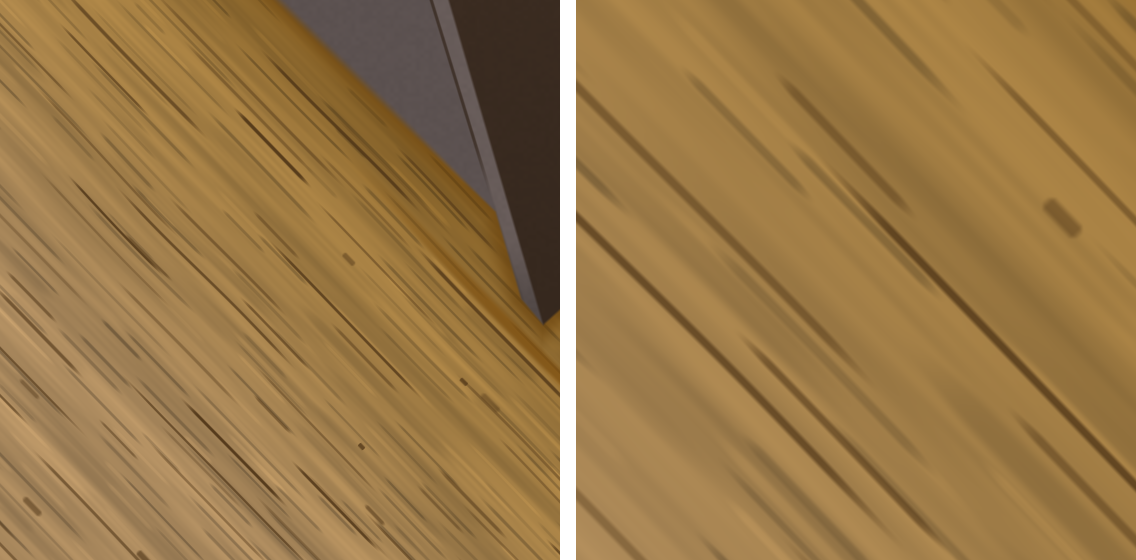
Left: the whole. Right: its middle third, enlarged.
This texture is drawn by a Shadertoy shader. Its source:

```glsl
// Pale wooden floor with diagonal grain, and the foot of a grey and dark
// cabinet in the upper right corner. The grain is stretched value noise plus
// scattered tapering streaks; the cabinet is cut from signed line distances.

#define GRAIN_DIR vec2(0.695, -0.719)
#define GRAIN_CONTRAST 0.34
#define STREAK_SOFTNESS 0.0016
#define PALE_WOOD vec3(0.665, 0.535, 0.365)
#define HONEY_WOOD vec3(0.630, 0.485, 0.255)
#define AMBER_WOOD vec3(0.520, 0.370, 0.130)
#define RUST_WOOD vec3(0.500, 0.310, 0.050)
#define DARK_STREAK vec3(0.300, 0.200, 0.085)
#define PANEL_GREY vec3(0.360, 0.320, 0.315)
#define TRIM_GREY vec3(0.405, 0.360, 0.350)
#define PANEL_DARK vec3(0.215, 0.160, 0.120)

float hash(vec2 p) {
    return fract(sin(dot(p, vec2(127.1, 311.7))) * 43758.5453);
}

float noise(vec2 p) {
    vec2 i = floor(p), f = fract(p);
    f = f * f * (3.0 - 2.0 * f);
    float low = mix(hash(i), hash(i + vec2(1, 0)), f.x);
    float high = mix(hash(i + vec2(0, 1)), hash(i + vec2(1, 1)), f.x);
    return mix(low, high, f.y);
}

// Signed distance to the line a-b, positive on its left
float side(vec2 p, vec2 a, vec2 b) {
    vec2 d = normalize(b - a);
    return d.x * (p.y - a.y) - d.y * (p.x - a.x);
}

// Scattered tapering lines along x: at most one per cell of staggered rows
float streaks(vec2 q, float rows, float cellLength, float halfWidth, float chance, float seed) {
    float row = floor(q.y * rows);
    float x = q.x / cellLength + hash(vec2(row, seed));
    vec2 id = vec2(row, floor(x) + seed * 17.0);
    float centre = mix(0.3, 0.7, hash(id + 3.1));
    float reach = mix(0.12, 0.48, hash(id + 5.7));
    float taper = 1.0 - smoothstep(reach * 0.65, reach, abs(fract(x) - 0.5));
    float across = abs(fract(q.y * rows) - centre) / rows;
    float width = halfWidth * mix(0.5, 1.0, hash(id + 7.9)) * (0.4 + 0.6 * taper);
    float line = 1.0 - smoothstep(width * 0.4, width + STREAK_SOFTNESS, across);
    float strength = mix(0.4, 1.0, hash(id + 1.3)) * step(1.0 - chance, hash(id + 9.2));
    return line * taper * strength;
}

vec3 woodFloor(vec2 p, float cabinetDistance) {
    // x runs along the grain, y across it, with a slight waver
    vec2 q = vec2(dot(p, GRAIN_DIR), dot(p, vec2(-GRAIN_DIR.y, GRAIN_DIR.x)));
    float across = q.y;
    q.y += 0.006 * (noise(q * vec2(4.0, 5.0) + 20.0) - 0.5);

    // Colour drift from pale to amber
    vec3 wood = mix(PALE_WOOD, HONEY_WOOD, smoothstep(0.30, 0.85, across));
    wood = mix(wood, AMBER_WOOD, 0.75 * smoothstep(0.82, 1.08, across));

    // Broad, medium and fine fibres
    float fibre = 0.45 * (noise(q * vec2(1.6, 26.0) + 7.0) - 0.5);
    fibre += 0.40 * (noise(q * vec2(3.0, 68.0) + 31.0) - 0.5);
    fibre += 0.22 * (noise(q * vec2(6.0, 165.0) + 53.0) - 0.5);
    wood *= 1.0 + GRAIN_CONTRAST * fibre;

    // Slats, light slivers and dark lines
    wood *= 1.0 - 0.10 * streaks(q, 19.0, 0.55, 0.013, 0.6, 1.0);
    wood *= 1.0 + 0.10 * streaks(q, 37.0, 0.32, 0.004, 0.5, 2.0);
    wood *= 1.0 - 0.24 * streaks(q, 48.0, 0.36, 0.003, 0.65, 3.0);
    wood = mix(wood, DARK_STREAK, 0.60 * streaks(q, 31.0, 0.43, 0.0028, 0.42, 4.0));
    wood = mix(wood, DARK_STREAK, 0.95 * streaks(q, 17.0, 0.62, 0.0034, 0.45, 5.0));
    wood = mix(wood, DARK_STREAK, 0.75 * streaks(q, 14.0, 0.06, 0.007, 0.03, 6.0));

    // Rusty band and contact shade beside the cabinet
    float band = 1.0 - smoothstep(0.004, 0.016, abs(q.y - 0.946));
    wood = mix(wood, RUST_WOOD, 0.65 * band * smoothstep(-0.15, 0.35, q.x));
    float shade = smoothstep(-0.055, 0.0, cabinetDistance);
    return mix(wood, RUST_WOOD * 0.82, 0.6 * shade * shade);
}

vec3 cabinet(vec2 p) {
    float seam = side(p, vec2(0.770, 1.0), vec2(0.868, 0.680));
    float front = side(p, vec2(0.801, 1.0), vec2(0.970, 0.420));
    vec3 colour = mix(PANEL_GREY, TRIM_GREY, smoothstep(-0.002, 0.004, seam));

    // Thin gap between panel and trim, fading towards the floor
    float gap = 1.0 - smoothstep(0.001, 0.0045, abs(seam));
    colour = mix(colour, PANEL_DARK, 0.75 * gap * smoothstep(0.64, 0.76, p.y));
    colour *= 1.0 - 0.22 * smoothstep(0.60, 0.42, p.y);

    vec3 dark = PANEL_DARK * mix(0.92, 1.06, p.y);
    colour = mix(colour, dark, smoothstep(-0.003, 0.003, front));
    return colour * (0.98 + 0.04 * noise(p * 130.0));
}

void mainImage(out vec4 fragColor, in vec2 fragCoord) {
    vec2 p = fragCoord / iResolution.xy;

    // Cabinet outline, positive inside
    float longEdge = side(p, vec2(0.497, 1.0), vec2(0.885, 0.622));
    float steepEdge = side(p, vec2(0.885, 0.622), vec2(0.931, 0.466));
    float cornerCut = side(p, vec2(0.931, 0.466), vec2(0.970, 0.420));
    float base = side(p, vec2(0.970, 0.420), vec2(1.0, 0.447));
    float outline = min(min(cornerCut, base), max(longEdge, steepEdge));

    // The far edge is blurred more than the near corner
    float blur = mix(0.003, 0.010, smoothstep(0.60, 0.85, p.y));
    vec3 colour = mix(woodFloor(p, outline), cabinet(p), smoothstep(-blur, blur, outline));
    fragColor = vec4(colour, 1.0);
}
```
